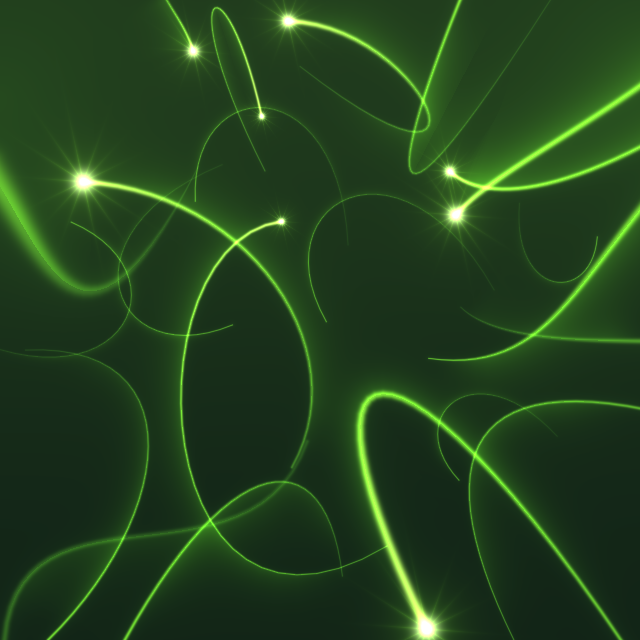
A WebGL 2 fragment shader for this background:

```glsl
#version 300 es
precision highp float;
// Glowing green light trails on a dark green ground.
// Each trail is a cubic curve with a tapering core, a soft halo, a one-sided
// veil and an optional starburst at its head; faint filaments are scattered by hash.

uniform vec2 u_resolution;
out vec4 fragColor;

const vec3 GROUND_LOW = vec3(0.070, 0.140, 0.090);
const vec3 GROUND_HIGH = vec3(0.118, 0.212, 0.112);
const vec3 GREEN = vec3(0.16, 0.46, 0.08);
const vec3 LIME = vec3(0.48, 0.95, 0.12);
const vec3 HOT = vec3(0.86, 1.00, 0.42);
const vec3 VEIL = vec3(0.10, 0.27, 0.02);
const int SEGMENTS = 28;
const int RAYS = 7;
const int FILAMENTS = 6;

float hash(float n) {
    return fract(sin(n * 127.1 + 3.7) * 43758.55);
}

vec2 cubic(vec2 a, vec2 b, vec2 c, vec2 d, float t) {
    float s = 1.0 - t;
    return s * s * (s * a + 3.0 * t * b) + t * t * (3.0 * s * c + t * d);
}

// Nearest point on a cubic: x = distance, y = curve parameter, z = side
vec3 nearestOnCubic(vec2 p, vec2 a, vec2 b, vec2 c, vec2 d) {
    vec3 best = vec3(1e3, 0.0, 1.0);
    vec2 start = a;
    for (int i = 1; i <= SEGMENTS; i++) {
        vec2 end = cubic(a, b, c, d, float(i) / float(SEGMENTS));
        vec2 along = end - start, rel = p - start;
        float h = clamp(dot(rel, along) / dot(along, along), 0.0, 1.0);
        vec2 gap = rel - along * h;
        float dist2 = dot(gap, gap);
        if (dist2 < best.x) {
            float side = along.x * rel.y - along.y * rel.x;
            best = vec3(dist2, (float(i - 1) + h) / float(SEGMENTS), side);
        }
        start = end;
    }
    return vec3(sqrt(best.x), best.y, best.z < 0.0 ? -1.0 : 1.0);
}

// Starburst: bright centre, soft bloom and thin rays of uneven length
vec3 starburst(vec2 p, float size) {
    float r = length(p);
    float rays = 0.0;
    for (int i = 0; i < RAYS; i++) {
        float k = float(i);
        float angle = 3.14159 * (k + 0.5 * hash(k + 9.0)) / float(RAYS) + 0.25;
        vec2 dir = vec2(cos(angle), sin(angle));
        float reach = size * mix(0.25, 0.75, hash(k + 31.0));
        float across = abs(dir.x * p.y - dir.y * p.x);
        rays += exp(-across / (0.035 * size) - abs(dot(p, dir)) / reach);
    }
    float core = exp(-r * r / (0.055 * size * size));
    return LIME * (0.5 * rays + 0.35 * exp(-r / (0.45 * size))) + vec3(1.0, 1.0, 0.85) * core;
}

// width and power run from head to tail; the sign of veil picks its side
vec3 trail(vec2 p, vec2 a, vec2 b, vec2 c, vec2 d, vec2 width, vec2 power, float veil, float flare) {
    float pixel = 0.7 / min(u_resolution.x, u_resolution.y);
    vec3 near = nearestOnCubic(p, a, b, c, d);
    float dist = near.x, t = near.y;
    float w = mix(width.x, width.y, t);
    float strength = mix(power.x, power.y, t);
    float soft = max(w, pixel);
    float core = exp(-pow(dist / soft, 2.0)) * w / soft;
    float halo = 0.22 * exp(-dist / (3.0 * w));
    vec3 tint = mix(GREEN, LIME, strength);
    if (flare > 0.0) tint = mix(tint, HOT, exp(-5.0 * t));
    vec3 light = strength * (tint * core + GREEN * halo);
    // Veil fades towards both ends of the trail
    float ends = smoothstep(0.0, 0.2, t) * (1.0 - smoothstep(0.8, 1.0, t));
    float onSide = step(0.0, near.z * veil);
    light += VEIL * strength * ends * onSide * exp(-dist / max(abs(veil), 0.001));
    if (flare > 0.0) light += starburst(p - a, flare);
    return light;
}

// Thin arcs of random place, radius and turn
vec3 filaments(vec2 p) {
    vec3 light = vec3(0.0);
    for (int i = 0; i < FILAMENTS; i++) {
        float k = float(i) * 7.0 + 2.0;
        vec2 centre = vec2((float(i) + hash(k)) / float(FILAMENTS), mix(0.2, 0.9, hash(k + 1.0)));
        float angle = 6.2832 * hash(k + 2.0);
        vec2 u = mix(0.06, 0.13, hash(k + 3.0)) * vec2(cos(angle), sin(angle));
        vec2 v = vec2(-u.y, u.x) * 1.7;
        light += trail(p, centre - u, centre - u + v, centre + u + v, centre + u - 0.4 * v,
                       vec2(0.0009, 0.0006), vec2(0.65, 0.2), 0.006, 0.0);
    }
    return light;
}

void main() {
    vec2 p = gl_FragCoord.xy / min(u_resolution.x, u_resolution.y);
    vec3 ground = mix(GROUND_LOW, GROUND_HIGH, smoothstep(0.0, 1.0, p.y));
    ground += VEIL * 0.25 * (exp(-4.0 * distance(p, vec2(0.0, 0.85))) + exp(-4.0 * distance(p, vec2(1.0, 0.9))));

    // Bright trails with starburst heads
    vec3 light = trail(p, vec2(0.13, 0.716), vec2(0.39, 0.70), vec2(0.56, 0.453), vec2(0.456, 0.27), vec2(0.0042, 0.002), vec2(1.0, 0.45), 0.03, 0.07);
    light += trail(p, vec2(0.44, 0.654), vec2(0.195, 0.622), vec2(0.227, -0.08), vec2(0.605, 0.147), vec2(0.0026, 0.001), vec2(0.95, 0.5), -0.025, 0.022);
    light += trail(p, vec2(0.667, 0.017), vec2(0.436, 0.492), vec2(0.612, 0.53), vec2(0.977, -0.01), vec2(0.0075, 0.003), vec2(1.0, 0.75), 0.022, 0.075);
    light += trail(p, vec2(0.45, 0.967), vec2(0.664, 0.961), vec2(0.807, 0.633), vec2(0.469, 0.896), vec2(0.0042, 0.001), vec2(1.0, 0.25), 0.03, 0.045);
    light += trail(p, vec2(0.712, 0.664), vec2(0.78, 0.74), vec2(0.95, 0.81), vec2(1.15, 0.98), vec2(0.004, 0.0055), vec2(1.0, 0.9), 0.04, 0.055);
    light += trail(p, vec2(0.703, 0.732), vec2(0.76, 0.68), vec2(0.9, 0.69), vec2(1.15, 0.86), vec2(0.0028, 0.004), vec2(1.0, 0.85), 0.04, 0.035);
    light += trail(p, vec2(0.409, 0.818), vec2(0.352, 1.08), vec2(0.263, 1.03), vec2(0.414, 0.733), vec2(0.002, 0.001), vec2(0.9, 0.4), 0.01, 0.02);
    light += trail(p, vec2(0.302, 0.92), vec2(0.29, 0.96), vec2(0.27, 0.98), vec2(0.25, 1.02), vec2(0.002), vec2(0.9, 0.6), 0.02, 0.04);

    // Sweeping ribbons without heads
    light += trail(p, vec2(0.723, 1.01), vec2(0.638, 0.805), vec2(0.54, 0.5), vec2(0.86, 1.0), vec2(0.003, 0.001), vec2(0.9, 0.2), 0.03, 0.0);
    light += trail(p, vec2(0.67, 0.44), vec2(0.86, 0.414), vec2(0.9, 0.57), vec2(1.05, 0.73), vec2(0.001, 0.007), vec2(0.7, 0.9), -0.035, 0.0);
    light += trail(p, vec2(-0.02, 0.74), vec2(0.07, 0.61), vec2(0.125, 0.375), vec2(0.31, 0.74), vec2(0.022, 0.0005), vec2(0.75, 0.2), 0.02, 0.0);
    light += trail(p, vec2(0.007, 0.0), vec2(0.03, 0.27), vec2(0.39, 0.06), vec2(0.48, 0.31), vec2(0.005, 0.003), vec2(0.4, 0.25), -0.05, 0.0);
    light += trail(p, vec2(0.195, 0.0), vec2(0.36, 0.3), vec2(0.51, 0.32), vec2(0.535, 0.1), vec2(0.0028, 0.001), vec2(0.85, 0.3), -0.025, 0.0);
    light += trail(p, vec2(0.075, 0.0), vec2(0.27, 0.19), vec2(0.31, 0.466), vec2(0.04, 0.453), vec2(0.0022, 0.001), vec2(0.85, 0.2), 0.02, 0.0);
    light += trail(p, vec2(1.01, 0.36), vec2(0.72, 0.42), vec2(0.67, 0.27), vec2(0.803, 0.0), vec2(0.0025, 0.001), vec2(0.7, 0.5), 0.025, 0.0);
    light += trail(p, vec2(1.01, 0.467), vec2(0.9, 0.467), vec2(0.77, 0.47), vec2(0.72, 0.52), vec2(0.004, 0.001), vec2(0.6, 0.2), -0.03, 0.0);

    light += filaments(p);
    fragColor = vec4(ground + clamp(light, 0.0, 1.0) * (1.0 - ground), 1.0);
}
```
